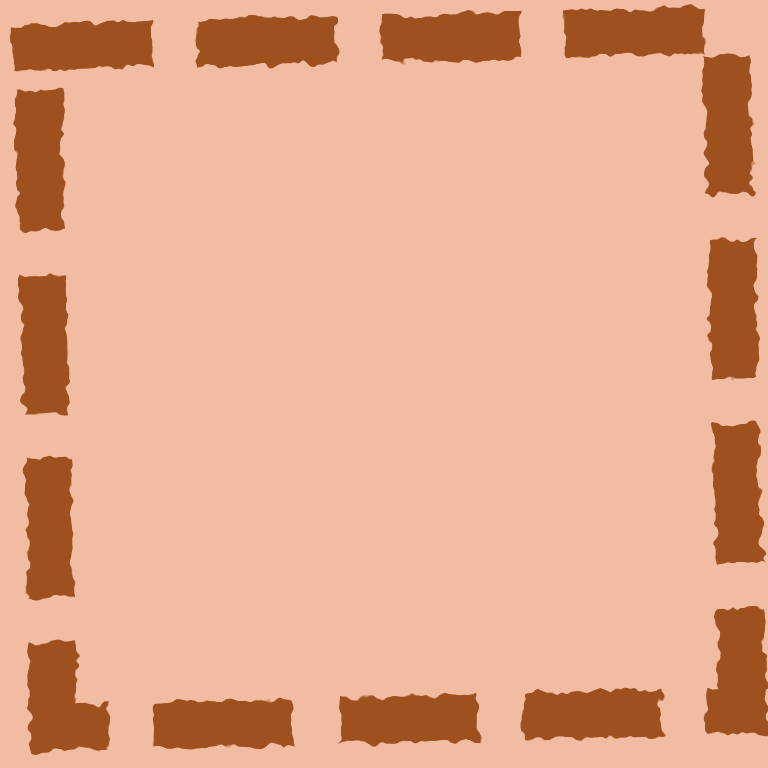
This background is drawn by a Shadertoy shader. Its source:

```glsl
const vec3 PEACH = vec3(0.949, 0.737, 0.635);
const vec3 RUST = vec3(0.620, 0.314, 0.118);

const vec2 FRAME_CENTER = vec2(0.5078, 0.5065);
const vec2 FRAME_HALF = vec2(0.4792, 0.4740);
const vec2 DASH_HALF = vec2(0.0900, 0.0300);
const float DASH_PERIOD = 0.2398;
const float FRAME_TILT = 0.0252;

float hash(vec2 p) {
    vec3 q = fract(vec3(p.xyx) * 0.1031);
    q += dot(q, q.yzx + 33.33);
    return fract((q.x + q.y) * q.z);
}

float valueNoise(vec2 p) {
    vec2 cell = floor(p);
    vec2 f = fract(p);
    f = f * f * (3.0 - 2.0 * f);
    float low = mix(hash(cell), hash(cell + vec2(1, 0)), f.x);
    float high = mix(hash(cell + vec2(0, 1)), hash(cell + vec2(1, 1)), f.x);
    return mix(low, high, f.y);
}

// Two octaves, centred on zero
float roughness(vec2 p, float scale) {
    float coarse = valueNoise(p * scale) - 0.5;
    float fine = valueNoise(p * scale * 2.1 + 17.0) - 0.5;
    return coarse + 0.45 * fine;
}

vec2 rotate(vec2 p, float angle) {
    float c = cos(angle), s = sin(angle);
    return vec2(c * p.x + s * p.y, c * p.y - s * p.x);
}

float boxDistance(vec2 p, vec2 halfSize) {
    vec2 d = abs(p) - halfSize;
    return length(max(d, 0.0)) + min(max(d.x, d.y), 0.0);
}

// Row of dashes along x; "first" is the centre of dash zero
float dashRow(vec2 p, float first, float lastIndex) {
    float along = p.x - first;
    float index = clamp(round(along / DASH_PERIOD), 0.0, lastIndex);
    return boxDistance(vec2(along - index * DASH_PERIOD, p.y), DASH_HALF);
}

// Four rows trimmed by the outer rectangle, so dashes bend at the corners
float dashedFrame(vec2 p, vec2 halfSize) {
    vec2 rail = halfSize - DASH_HALF.y - 0.0007;
    float top = dashRow(vec2(p.x, p.y - rail.y), -0.3887, 3.0);
    float bottom = dashRow(vec2(p.x, p.y + rail.y), -0.4672, 4.0);
    float left = dashRow(vec2(-p.y, p.x + rail.x), -0.2966, 3.0);
    float right = dashRow(vec2(-p.y, p.x - rail.x), -0.3202, 3.0);
    float dashes = min(min(top, bottom), min(left, right));
    return max(dashes, boxDistance(p, halfSize));
}

void mainImage(out vec4 fragColor, in vec2 fragCoord) {
    vec2 uv = fragCoord / iResolution.xy;
    float pixel = 1.0 / min(iResolution.x, iResolution.y);

    // Torn edges from a small warp of the plane
    vec2 warp = vec2(roughness(uv, 75.0), roughness(uv + 5.3, 75.0));
    vec2 p = rotate(uv - FRAME_CENTER, FRAME_TILT) + 0.0085 * warp;

    float d = dashedFrame(p, FRAME_HALF);
    float ink = 1.0 - smoothstep(-0.75 * pixel, 0.75 * pixel, d);
    fragColor = vec4(mix(PEACH, RUST, ink), 1.0);
}
```
